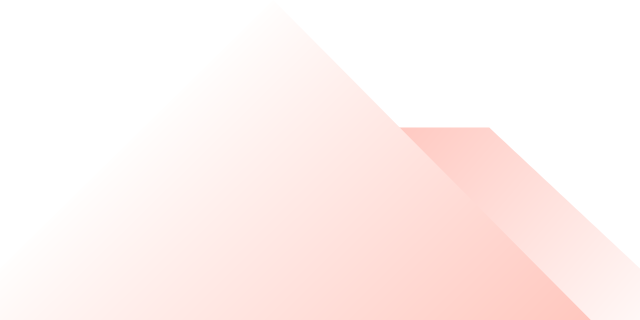
This background is drawn by a Shadertoy shader. Its source:

```glsl
// A pale coral peak fading in from the left, over a slanted coral band on white.

// Signed distance to the line through a and b, positive on its right side.
float sideOf(vec2 p, vec2 a, vec2 b) {
    vec2 d = normalize(b - a);
    return dot(p - a, vec2(d.y, -d.x));
}

// Antialiased coverage for a distance that is positive inside.
float coverage(float dist) {
    return clamp(dist * iResolution.y + 0.5, 0.0, 1.0);
}

void mainImage(out vec4 fragColor, in vec2 fragCoord) {
    // Canvas units: height 1, origin at the lower left
    vec2 p = fragCoord / iResolution.y;
    vec3 color = vec3(1.0);

    // Band behind: flat top, slanted right edge, left end hidden by the peak
    vec2 corner = vec2(1.5286, 0.6016);
    float slant = sideOf(p, corner, vec2(2.0, 0.161));
    float band = coverage(min(min(corner.y - p.y, slant), p.x - 1.1));

    // The band pales toward the lower right
    float bandFade = clamp(dot(p - vec2(1.25, 0.60), vec2(0.76, -0.65)) / 0.96, 0.0, 1.0);
    color = mix(color, mix(vec3(1.0, 0.79, 0.76), vec3(1.0, 0.97, 0.965), bandFade), band);

    // Peak in front: two straight sides meeting at the apex
    vec2 apex = vec2(0.854, 1.0);
    float fromLeft = sideOf(p, vec2(0.0, 0.161), apex);
    float fromRight = sideOf(p, apex, vec2(1.846, 0.0));
    float peak = coverage(min(fromLeft, fromRight));

    // The peak deepens away from its left side, slightly faster at first
    float depth = pow(clamp(fromLeft / 1.41, 0.0, 1.0), 0.93);
    vec3 peakColor = mix(vec3(1.0, 0.996, 0.993), vec3(1.0, 0.78, 0.745), depth);
    color = mix(color, peakColor, peak);

    fragColor = vec4(color, 1.0);
}
```
